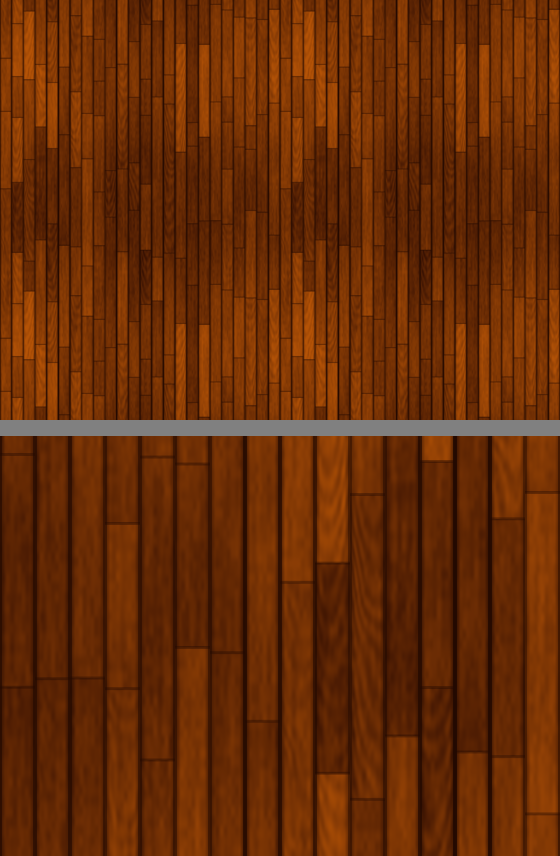
Top: the whole. Bottom: its middle third, enlarged.
Give the GLSL for this texture, as a WebGL 2 fragment shader.

```glsl
#version 300 es
precision highp float;

uniform vec2 u_resolution;
out vec4 fragColor;

const float TILES_ACROSS = 2.0;      // square tiles, counted from the top left
const float PLANKS = 24.0;           // planks per tile
const float SEAM_HALF = 0.055;       // in plank widths
const float SEAM_SOFT = 0.17;
const float JOINT_HALF = 0.035;
const float MIN_BOARDS = 3.0;        // boards along one plank
const float EXTRA_BOARDS = 3.0;
const float JOINT_JITTER = 0.85;
const float BOARD_CONTRAST = 0.46;
const float GRAIN_CONTRAST = 0.24;
const float FIGURE_CONTRAST = 0.11;
const float BASE_TONE = 0.64;
const vec2 GLOW_CENTER = vec2(0.06, 0.27);
const vec2 GLOW_AMOUNT = vec2(0.11, 0.16);
const vec3 DARK_WOOD = vec3(0.23, 0.072, 0.008);
const vec3 LIGHT_WOOD = vec3(0.57, 0.252, 0.019);
const vec3 SEAM_COLOR = vec3(0.13, 0.033, 0.004);
const float TAU = 6.2831853;

float hash(vec2 p) {
    vec3 q = fract(p.xyx * vec3(0.1031, 0.1030, 0.0973));
    q += dot(q, q.yzx + 33.33);
    return fract((q.x + q.y) * q.z);
}

float noise(vec2 p) {
    vec2 i = floor(p), f = fract(p);
    f = f * f * (3.0 - 2.0 * f);
    return mix(mix(hash(i), hash(i + vec2(1, 0)), f.x),
               mix(hash(i + vec2(0, 1)), hash(i + vec2(1, 1)), f.x), f.y);
}

// Position of a board end, wrapping after one tile
float joint(float k, float plank, float count) {
    return k + JOINT_JITTER * hash(vec2(mod(k, count) + 7.0, plank + 31.0));
}

// Fibres, pores and curved or slanted figure; p is in plank widths
float grain(vec2 p, float seed) {
    vec2 q = p + vec2(seed * 91.0, seed * 57.0);
    float fibres = noise(q * vec2(7.0, 0.55)) - 0.5;
    float pores = noise(q * vec2(9.0, 3.5) + 40.0) - 0.5;
    float blotch = noise(q * vec2(0.8, 0.35) + 80.0) - 0.5;
    float lean = (fract(seed * 17.0) - 0.5) * 5.0;
    float x = p.x - 0.5;
    float arch = p.y * 0.9 + lean * x + 4.0 * x * x + 1.6 * noise(q * vec2(1.5, 0.5));
    float figured = smoothstep(0.45, 0.9, fract(seed * 29.0));
    return GRAIN_CONTRAST * (fibres + 0.8 * pores + 0.8 * blotch)
         + FIGURE_CONTRAST * figured * sin(TAU * arch);
}

vec3 woodFloor(vec2 tile, float pixel) {
    float across = tile.x * PLANKS;
    float plank = mod(floor(across), PLANKS);
    float x = fract(across);

    // Find the board and the distance to its ends
    float count = MIN_BOARDS + floor(EXTRA_BOARDS * hash(vec2(plank, 3.0)));
    float s = fract(tile.y) * count;
    float k = floor(s);
    if (s < joint(k, plank, count)) k -= 1.0;
    float scale = PLANKS / count;
    float start = (s - joint(k, plank, count)) * scale;
    float end = (joint(k + 1.0, plank, count) - s) * scale;
    float seed = hash(vec2(mod(k, count) + 50.0, plank + 11.0));

    // Broad glow, board tone and grain
    vec2 glow = GLOW_AMOUNT * cos(TAU * (tile - GLOW_CENTER));
    float accent = 0.18 * smoothstep(0.8, 0.95, seed);
    float tone = BASE_TONE + glow.x + glow.y + accent
               + BOARD_CONTRAST * (seed - 0.5) + grain(vec2(x, start), seed);
    vec3 color = mix(DARK_WOOD, LIGHT_WOOD, clamp(tone, -0.2, 1.4));

    // Dark ends and long seams of uneven depth
    float endLine = 1.0 - smoothstep(JOINT_HALF, JOINT_HALF + pixel, min(start, end));
    color = mix(color, SEAM_COLOR, 0.4 * endLine);
    float seamId = mod(floor(across + 0.5), PLANKS);
    float depth = mix(0.6, 1.0, hash(vec2(seamId, 77.0)));
    float edge = min(x, 1.0 - x);
    float groove = 1.0 - smoothstep(SEAM_HALF - 0.5 * pixel, SEAM_HALF + 0.5 * pixel, edge);
    float shadow = 1.0 - smoothstep(SEAM_HALF, SEAM_SOFT, edge);
    return mix(color, SEAM_COLOR, depth * max(groove, 0.45 * shadow));
}

void main() {
    float tileSize = u_resolution.x / TILES_ACROSS;
    float pixel = PLANKS / tileSize;
    vec3 color = vec3(0.0);
    // Average four samples for smooth edges
    for (int i = 0; i < 4; i++) {
        vec2 offset = vec2(i % 2, i / 2) * 0.5 - 0.25;
        vec2 p = gl_FragCoord.xy + offset;
        color += woodFloor(vec2(p.x, u_resolution.y - p.y) / tileSize, 0.5 * pixel);
    }
    fragColor = vec4(color / 4.0, 1.0);
}
```
